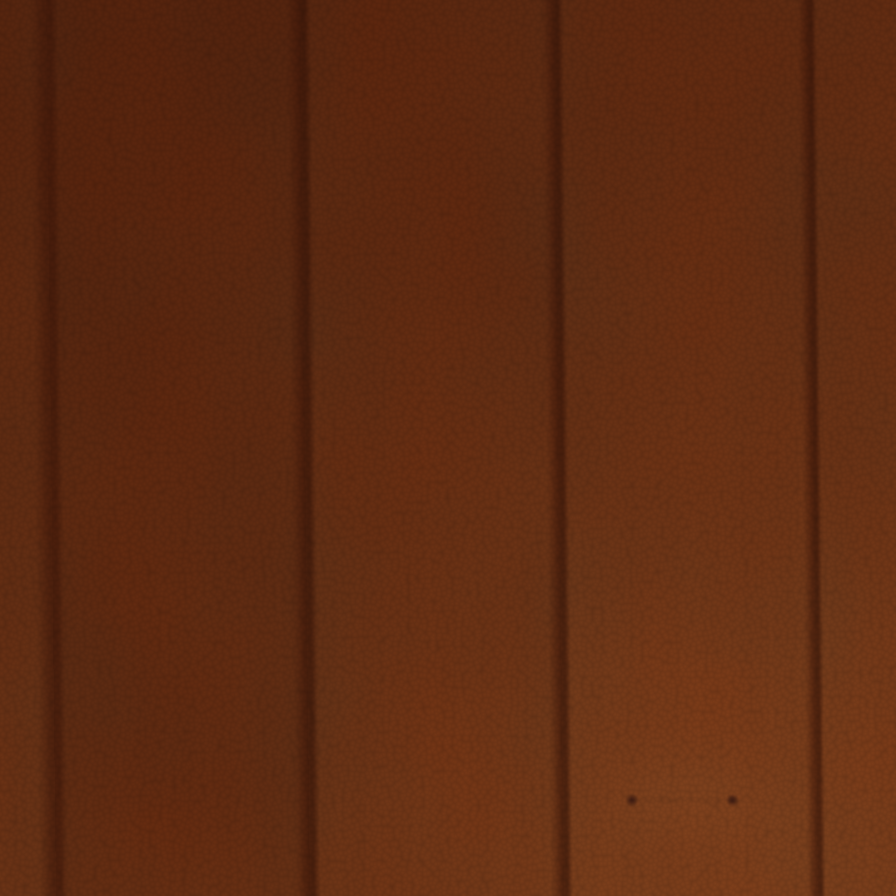
This texture is drawn by a three.js fragment shader. Its source:

```glsl
// Stained vertical wood planks with soft dark grooves, fine speckle and one pair of nail heads.
varying vec2 vUv;

// Layout
const float PLANK_WIDTH = 0.2835;
const float FIRST_GROOVE = 0.0570;
const float LEAN = 0.0110;
const float GROOVE_LEFT = 0.0105;   // half width at the left side
const float GROOVE_RIGHT = 0.0066;  // half width at the right side

// Colours
const vec3 WOOD_DARK = vec3(0.298, 0.122, 0.047);
const vec3 WOOD_LIGHT = vec3(0.442, 0.222, 0.097);
const vec3 WARM_SHIFT = vec3(0.012, -0.003, -0.006);
const vec3 GROOVE_COLOR = vec3(0.240, 0.084, 0.030);
const vec3 NAIL_COLOR = vec3(0.200, 0.085, 0.058);

// Surface
const float SPECKLE_CELLS = 180.0;
const float SPECKLE_AMOUNT = 0.13;
const float STREAK_AMOUNT = 0.009;
const vec2 GLOW_CENTER = vec2(0.75, 0.08);

// Nails
const float NAIL_PLANK = 2.0;
const float NAIL_HEIGHT = 0.107;
const float NAIL_FIRST = 0.077;
const float NAIL_GAP = 0.112;
const float NAIL_RADIUS = 0.0085;

vec2 hash2(vec2 p) {
  vec3 q = fract(vec3(p.xyx) * vec3(0.1031, 0.1030, 0.0973));
  q += dot(q, q.yzx + 33.33);
  return fract((q.xx + q.yz) * q.zy);
}

// Distance to the nearest scattered point
float cellular(vec2 p) {
  vec2 cell = floor(p);
  vec2 f = fract(p);
  float nearest = 2.0;
  for (int j = -1; j <= 1; j++) {
    for (int i = -1; i <= 1; i++) {
      vec2 o = vec2(float(i), float(j));
      vec2 r = o + hash2(cell + o) - f;
      nearest = min(nearest, dot(r, r));
    }
  }
  return sqrt(nearest);
}

// Slow blotches from layered sines
float mottle(vec2 p) {
  float sum = 0.0;
  float amp = 0.5;
  for (int i = 0; i < 4; i++) {
    p = mat2(0.8, 0.6, -0.6, 0.8) * p * 1.7 + 1.9;
    sum += amp * sin(p.x + 1.3 * sin(p.y)) * cos(p.y);
    amp *= 0.65;
  }
  return sum;
}

// Fine vertical grain
float streaks(vec2 p) {
  float x = p.x + 0.003 * sin(p.y * 9.0 + p.x * 14.0);
  return 0.5 * sin(x * 610.0 + 2.0 * sin(p.y * 17.0))
       + 0.3 * sin(x * 377.0 + 1.7)
       + 0.4 * sin(x * 143.0 + sin(p.y * 5.0));
}

void main() {
  vec2 uv = vUv;

  // Plank number and position within the plank
  float across = uv.x + LEAN * (uv.y - 0.5) - FIRST_GROOVE;
  float plank = floor(across / PLANK_WIDTH);
  float local = across - plank * PLANK_WIDTH;
  float d = local - PLANK_WIDTH * step(0.5 * PLANK_WIDTH, local);

  // Light falls off upward; one plank is darker than its neighbours
  vec2 toGlow = uv - GLOW_CENTER;
  float light = 0.85 - 0.58 * uv.y + 0.22 * (uv.x - 0.5);
  light -= 0.30 * exp(-plank * plank) * (1.0 - 0.7 * uv.y);
  light += 0.22 * exp(-12.0 * dot(toGlow, toGlow));
  light += 0.07 * mottle(uv * 4.0 + plank * 3.7);
  vec3 color = mix(WOOD_DARK, WOOD_LIGHT, light);

  // Redder toward the middle of each plank
  float middle = sin(3.14159 * local / PLANK_WIDTH);
  color += WARM_SHIFT * (middle - 0.4 + 0.8 * mottle(uv * 7.0 + 5.0));

  // Grain, clearer toward the bottom
  color *= 1.0 + STREAK_AMOUNT * streaks(uv + plank * 0.37) * mix(1.5, 0.5, uv.y);

  // Nail heads joined by a faint scratch, in a paler patch
  vec2 nailPos = vec2(local - NAIL_FIRST, uv.y - NAIL_HEIGHT);
  float onPlank = 1.0 - step(0.5, abs(plank - NAIL_PLANK));
  vec2 patchPos = (nailPos - vec2(0.5 * NAIL_GAP, 0.0)) / vec2(0.09, 0.05);
  color += onPlank * vec3(0.016, 0.015, 0.010) * exp(-dot(patchPos, patchPos));
  float span = smoothstep(0.0, 0.02, nailPos.x) * smoothstep(NAIL_GAP, NAIL_GAP - 0.02, nailPos.x);
  color *= 1.0 - 0.04 * onPlank * span * smoothstep(0.006, 0.0, abs(nailPos.y));
  for (int i = 0; i < 2; i++) {
    float r = length(nailPos - vec2(float(i) * NAIL_GAP, 0.0));
    color = mix(color, NAIL_COLOR, 0.85 * onPlank * smoothstep(NAIL_RADIUS, 0.0, r));
  }

  // Groove: wide blurred shade, slightly darker toward its right edge
  float halfWidth = mix(GROOVE_LEFT, GROOVE_RIGHT, uv.x);
  float shade = smoothstep(-2.0 * halfWidth, -0.1 * halfWidth, d)
              * smoothstep(1.4 * halfWidth, 0.4 * halfWidth, d);
  float core = exp(-pow((d - 0.3 * halfWidth) / (0.6 * halfWidth), 2.0));
  color = mix(color, GROOVE_COLOR, 0.54 * shade);
  color *= 1.0 - mix(0.03, 0.12, smoothstep(0.0, 0.4, uv.x)) * core;

  // Speckle over everything
  color *= 1.0 + SPECKLE_AMOUNT * (0.5 - cellular(uv * SPECKLE_CELLS));
  gl_FragColor = vec4(color, 1.0);
}
```
